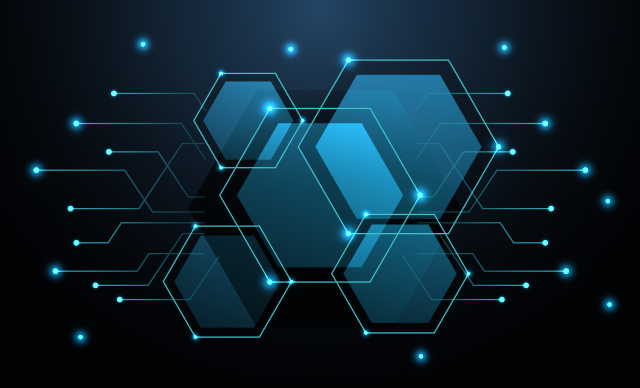
Reproduce this background procedurally as a WebGL 2 fragment shader.

```glsl
#version 300 es
precision highp float;
// Overlapping glowing hexagons with mirrored circuit traces on a dark blue field.
// Hexagon and segment distances are layered: backdrop, shadow, translucent fills,
// then traces, outlines and lights. Space is a grid of fixed height, y pointing down.
uniform vec2 u_resolution;
out vec4 outColor;

const float GRID_HEIGHT = 465.0;
const float CENTER_X = 384.0;
const float MIRROR_X = 373.0;      // axis of the circuit traces
const float TRACE_END = 245.0;     // inner end of every trace
const float TRACE_SLOPE = 1.5;
const float LINE_HALF_WIDTH = 0.75;
const float INNER_SCALE = 0.83;    // fill size relative to outline
const vec2 SKY_CENTER = vec2(384.0, 8.0);
const vec3 SKY_COLOR = vec3(0.14, 0.27, 0.39);
const vec3 NIGHT_COLOR = vec3(0.004, 0.006, 0.012);
const vec3 FILL_TINT = vec3(0.17, 1.0, 1.3);
const vec3 OUTLINE_COLOR = vec3(0.24, 0.76, 0.80);
const vec3 TRACE_COLOR = vec3(0.16, 0.62, 0.68);
const vec3 DOT_COLOR = vec3(0.35, 0.90, 0.90);
const vec3 HALO_COLOR = vec3(0.06, 0.55, 0.78);
const vec3 SHADOW_HEX = vec3(390.0, 250.0, 142.0);

// Hexagons: center x, center y, apothem, fill strength
const vec4 HEXES[5] = vec4[5](
    vec4(298.0, 144.5, 56.5, 0.24), vec4(384.0, 234.0, 104.0, 0.24),
    vec4(478.0, 176.0, 104.0, 0.24), vec4(273.0, 337.5, 66.5, 0.17),
    vec4(480.0, 328.0, 71.0, 0.21));
// Fill change where the big shadow hexagon overlaps each one
const float OVERLAP_GAIN[5] = float[5](1.0, 1.0, 1.25, 0.55, 1.3);

// Traces: start x, start y, first bend x, final y
const vec4 TRACES[9] = vec4[9](
    vec4(137.0, 112.0, 233.0, 132.0), vec4(92.0, 148.0, 218.0, 190.0),
    vec4(131.0, 182.0, 190.0, 236.0), vec4(44.0, 204.0, 150.0, 254.0),
    vec4(85.0, 250.0, 167.0, 172.0), vec4(92.0, 291.0, 130.0, 267.0),
    vec4(67.0, 325.0, 165.0, 304.0), vec4(115.0, 342.0, 178.0, 280.0),
    vec4(144.0, 359.0, 228.0, 308.0));

// Free floating lights
const vec2 SPARKS[7] = vec2[7](
    vec2(172.0, 53.0), vec2(349.0, 59.0), vec2(605.0, 57.0), vec2(729.0, 241.0),
    vec2(731.0, 365.0), vec2(505.0, 427.0), vec2(97.0, 404.0));

float hexDistance(vec2 p, float apothem) {
    const vec3 k = vec3(-0.8660254, 0.5, 0.5773503);
    p = abs(p);
    p -= 2.0 * min(dot(k.xy, p), 0.0) * k.xy;
    p -= vec2(clamp(p.x, -k.z * apothem, k.z * apothem), apothem);
    return length(p) * sign(p.y);
}

float segmentDistance(vec2 p, vec2 a, vec2 b) {
    vec2 ab = b - a;
    return length(p - a - ab * clamp(dot(p - a, ab) / dot(ab, ab), 0.0, 1.0));
}

float coverage(float d, float pixel) {
    return clamp(0.5 - d / pixel, 0.0, 1.0);
}

// Bright core with a soft halo
vec3 light(vec2 offset, float core, float halo, float pixel) {
    float d = length(offset);
    return DOT_COLOR * coverage(d - core, pixel) + HALO_COLOR * exp(-d * d / (halo * halo));
}

void main() {
    float pixel = GRID_HEIGHT / u_resolution.y;
    vec2 p = vec2(gl_FragCoord.x - 0.5 * u_resolution.x, u_resolution.y - gl_FragCoord.y) * pixel;
    p.x += CENTER_X;

    // Backdrop glow and the large shadow hexagon
    float skyDistance = length(p - SKY_CENTER);
    float sky = exp(-skyDistance / 260.0) * (1.0 - smoothstep(150.0, 540.0, skyDistance));
    vec3 color = NIGHT_COLOR + SKY_COLOR * sky;
    float shadow = coverage(hexDistance(p - SHADOW_HEX.xy, SHADOW_HEX.z), pixel);
    color *= 1.0 - shadow * mix(0.2, 0.7, smoothstep(110.0, 230.0, p.y));

    // Translucent fills add up where they overlap; outlines and corner lights go on top
    vec3 lights = vec3(0.0);
    float outline = 0.0;
    for (int i = 0; i < 5; i++) {
        vec4 h = HEXES[i];
        vec2 q = p - h.xy;
        float edge = hexDistance(q, h.z);
        float inner = coverage(hexDistance(q, h.z * INNER_SCALE), pixel);
        float shade = 1.0 + dot(q / h.z, vec2(0.15, -0.35));
        float gain = mix(1.0, OVERLAP_GAIN[i], shadow);
        color *= 1.0 - 0.2 * coverage(edge, pixel) * (1.0 - inner);
        color += FILL_TINT * h.w * shade * gain * inner;
        outline = max(outline, coverage(abs(edge) - LINE_HALF_WIDTH, pixel));
        float large = step(100.0, h.z);
        for (int k = 0; k < 3; k++) {
            float angle = radians(120.0 * float(k));
            vec2 corner = vec2(cos(angle), sin(angle)) * h.z / cos(radians(30.0));
            lights += light(q - corner, mix(2.0, 3.0, large), mix(4.0, 8.5, large), pixel);
        }
    }

    // Mirrored traces, fading toward the middle
    vec2 m = vec2(MIRROR_X - abs(p.x - MIRROR_X), p.y);
    float trace = 0.0;
    for (int i = 0; i < 9; i++) {
        vec4 t = TRACES[i];
        vec2 bendA = vec2(t.z, t.y);
        vec2 bendB = vec2(t.z + abs(t.w - t.y) / TRACE_SLOPE, t.w);
        vec2 tail = vec2(max(TRACE_END, bendB.x + 1.0), t.w);
        float d = min(segmentDistance(m, t.xy, bendA), segmentDistance(m, bendA, bendB));
        d = min(d, segmentDistance(m, bendB, tail));
        float fade = mix(1.0, 0.3, smoothstep(t.x, TRACE_END, m.x));
        trace = max(trace, fade * coverage(d - LINE_HALF_WIDTH, pixel));
        float glowing = float(i == 1 || i == 3 || i == 6);
        lights += light(m - t.xy, 3.3, mix(3.5, 8.0, glowing), pixel);
    }
    for (int i = 0; i < 7; i++) lights += light(p - SPARKS[i], 2.6, 7.5, pixel);

    color = mix(color, TRACE_COLOR, trace);
    color = mix(color, OUTLINE_COLOR, outline);
    outColor = vec4(min(color + lights, 1.0), 1.0);
}
```
